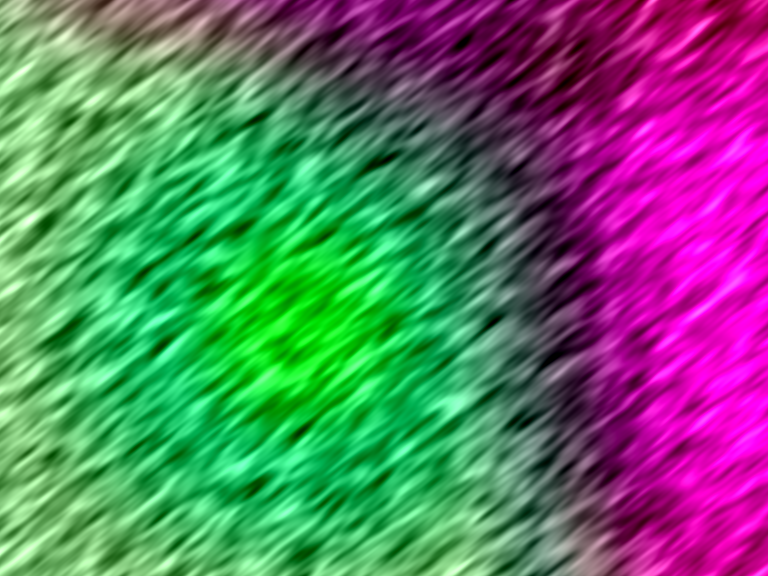
This background is drawn by a WebGL 2 fragment shader. Its source:

```glsl
#version 300 es
precision highp float;

#define STREAK_ANGLE 0.66
#define STREAK_DENSITY vec2(13.0, 62.0)
#define STREAK_CONTRAST 0.52
#define GLOW_CENTER vec2(0.52, 0.43)
#define CORNER_ROUNDING 0.15
#define SEAM_WIDTH 0.075

uniform vec2 u_resolution;
out vec4 fragColor;

const vec3 CORE_GREEN = vec3(-0.02, 0.88, 0.02);
const vec3 RING_GREEN = vec3(0.0, 0.70, 0.33);
const vec3 PALE_GREEN = vec3(0.47, 0.74, 0.44);
const vec3 DUSTY_ROSE = vec3(0.64, 0.49, 0.48);
const vec3 SLATE = vec3(0.27, 0.47, 0.39);
const vec3 SEAM_DARK = vec3(0.24, 0.16, 0.23);
const vec3 PLUM = vec3(0.47, -0.05, 0.40);
const vec3 MAGENTA = vec3(0.98, -0.16, 0.82);
const vec3 CRIMSON = vec3(0.68, -0.12, 0.38);
const vec3 WINE = vec3(0.33, 0.02, 0.17);

vec2 hashGradient(vec2 cell) {
    vec3 q = fract(cell.xyx * vec3(0.1031, 0.1030, 0.0973));
    q += dot(q, q.yzx + 33.33);
    return fract((q.xx + q.yz) * q.zy) * 2.0 - 1.0;
}

float gradientNoise(vec2 p) {
    vec2 i = floor(p), f = p - i;
    vec2 w = f * f * f * (f * (f * 6.0 - 15.0) + 10.0);
    vec2 e = vec2(1.0, 0.0);
    float a = dot(hashGradient(i), f);
    float b = dot(hashGradient(i + e), f - e);
    float c = dot(hashGradient(i + e.yx), f - e.yx);
    float d = dot(hashGradient(i + 1.0), f - 1.0);
    return mix(mix(a, b, w.x), mix(c, d, w.x), w.y);
}

float smoothMax(float a, float b, float k) {
    float h = max(k - abs(a - b), 0.0) / k;
    return max(a, b) + 0.25 * k * h * h;
}

// Layered noise, stretched along slightly different diagonals
float streaks(vec2 p) {
    float sum = 0.0;
    for (int i = 0; i < 4; i++) {
        float k = float(i);
        float angle = STREAK_ANGLE + 0.07 * (mod(k, 2.0) - 0.5);
        float c = cos(angle), s = sin(angle);
        vec2 along = vec2(c * p.x + s * p.y, c * p.y - s * p.x);
        float scale = 0.6 + 0.3 * k;
        sum += gradientNoise(along * STREAK_DENSITY * scale + 40.0 + 17.3 * k) * (1.0 - 0.14 * k);
    }
    return sum;
}

float blob(vec2 p, vec2 center, vec2 size) {
    vec2 q = (p - center) / size;
    return exp(-dot(q, q));
}

// Green field: saturated core, cool ring, pale rim
vec3 greenSide(vec2 p, float d) {
    float r = length(p - GLOW_CENTER);
    vec3 c = mix(CORE_GREEN, RING_GREEN, smoothstep(0.03, 0.25, r));
    c = mix(c, PALE_GREEN, smoothstep(0.22, 0.53, r));
    c = mix(c, SLATE, smoothstep(-0.27, -0.05, d) * smoothstep(0.2, 0.7, p.x));
    return mix(c, DUSTY_ROSE, 0.9 * blob(p, vec2(0.27, 1.0), vec2(0.25, 0.10)));
}

// Magenta field: plum by the seam, crimson at top and bottom
vec3 magentaSide(vec2 p, float sideDistance) {
    vec3 c = mix(PLUM, MAGENTA, smoothstep(0.0, 0.25, sideDistance));
    float ends = smoothstep(0.72, 1.02, p.y) + 0.6 * smoothstep(0.28, -0.05, p.y);
    c = mix(c, CRIMSON, ends * smoothstep(0.9, 1.15, p.x));
    return mix(c, WINE, 0.9 * blob(p, vec2(0.99, 0.90), vec2(0.13, 0.12)));
}

void main() {
    vec2 p = gl_FragCoord.xy / u_resolution.y;

    // Two slanted edges joined by a rounded corner
    float sideDistance = (p.x - 0.94 + 0.165 * (p.y - 0.6)) * 0.987;
    float topDistance = (p.y - 1.0 + 0.36 * (p.x - 0.3)) * 0.94;
    float d = smoothMax(sideDistance, topDistance, CORNER_ROUNDING);

    float n = streaks(p);
    float edge = d + 0.012 * n;
    vec3 color = mix(greenSide(p, d), magentaSide(p, sideDistance), smoothstep(-0.05, 0.06, edge));

    // Dark seam, fading to rose toward both of its ends
    float fade = max(smoothstep(0.72, 0.30, p.x), smoothstep(0.28, -0.02, p.y));
    vec3 seamColor = mix(SEAM_DARK, DUSTY_ROSE * 0.85, fade);
    float seam = exp(-edge * edge / (SEAM_WIDTH * SEAM_WIDTH));
    color = mix(color, seamColor, 0.75 * seam);

    // Shared light and dark streaks
    color += STREAK_CONTRAST * n * (1.0 - 0.25 * seam);
    fragColor = vec4(clamp(color, 0.0, 1.0), 1.0);
}
```
